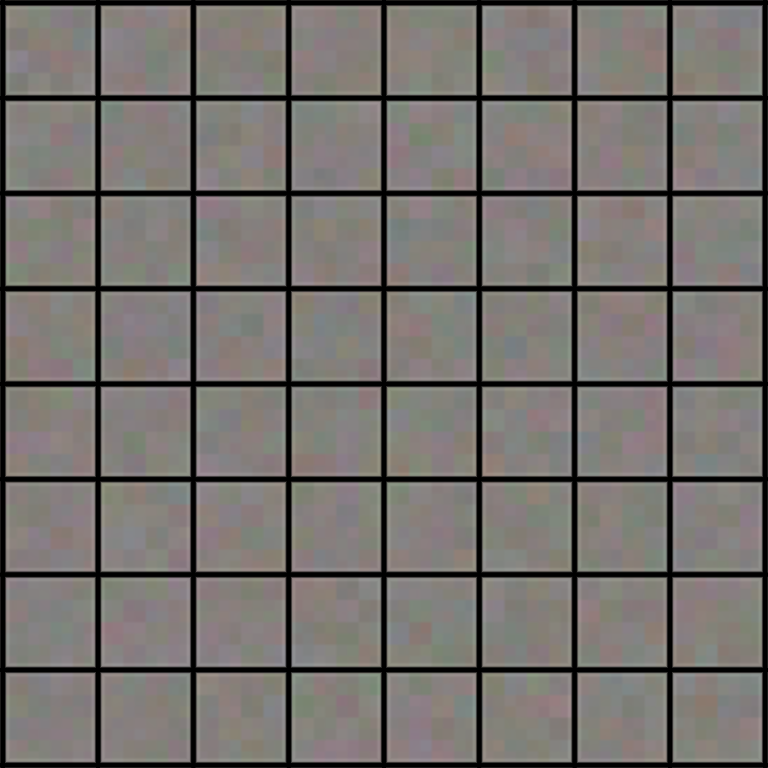
A Shadertoy shader for this pattern:

```glsl
#define TILES 8.0            // tiles across and down
#define GUTTER 0.0625        // line width, in tile widths
#define BLOCKS 4.0           // tinted blocks along a tile side
#define BASE vec3(0.522, 0.502, 0.488)
#define CHROMA 0.040         // strength of block tints
#define LUMA 0.022           // strength of block shading
#define FINE 0.45            // weight of the half-size blocks
#define DRIFT 0.014          // slow tint drift over the sheet
#define RIM 0.055            // brightening beside the lines
#define EDGE_SOFT 0.014      // softness of tile edges, in tile widths

vec3 hash3(vec2 p) {
    vec3 q = fract(p.xyx * vec3(0.1031, 0.1030, 0.0973));
    q += dot(q, q.yxz + 33.33);
    return fract((q.xxy + q.yzz) * q.zyx);
}

// Bell-shaped random triple centred on zero
vec3 randomTriple(vec2 id) {
    return hash3(id + 17.0) + hash3(id + 171.0) - 1.0;
}

float gradientNoise(vec2 p) {
    vec2 i = floor(p), f = fract(p);
    vec2 u = f * f * f * (f * (f * 6.0 - 15.0) + 10.0);
    vec4 n;
    for (int k = 0; k < 4; k++) {
        vec2 corner = vec2(k & 1, k >> 1);
        vec2 gradient = hash3(i + corner + 53.0).xy * 2.0 - 1.0;
        n[k] = dot(gradient, f - corner);
    }
    return mix(mix(n.x, n.y, u.x), mix(n.z, n.w, u.x), u.y);
}

// Flat random blocks with narrow blended seams
vec3 softBlocks(vec2 p, float seam) {
    vec2 i = floor(p - 0.5);
    vec2 f = smoothstep(0.5 - seam, 0.5 + seam, fract(p - 0.5));
    vec3 low = mix(randomTriple(i), randomTriple(i + vec2(1, 0)), f.x);
    vec3 high = mix(randomTriple(i + vec2(0, 1)), randomTriple(i + 1.0), f.x);
    return mix(low, high, f.y);
}

// x and y shift the red and blue chroma, z the brightness
vec3 tint(vec3 v) {
    vec3 redAxis = vec3(1.0, -0.51, 0.0);
    vec3 blueAxis = vec3(0.0, -0.19, 1.0);
    return CHROMA * (v.x * redAxis + v.y * blueAxis) + LUMA * v.z;
}

void mainImage(out vec4 fragColor, in vec2 fragCoord) {
    // Tile coordinates, with a full line on the outer border
    float span = TILES * (1.0 + GUTTER) + GUTTER;
    float pixel = span / iResolution.y;
    vec2 p = fragCoord / iResolution.y * span - 0.5 * GUTTER;
    vec2 cell = floor(p / (1.0 + GUTTER));
    vec2 local = p - cell * (1.0 + GUTTER) - 0.5 * GUTTER;

    // Coarse and fine blocks, aligned with each tile
    vec2 grid = (cell + local) * BLOCKS;
    float seam = min(0.5, 0.06 + pixel * BLOCKS * 0.5);
    vec3 variation = softBlocks(grid, seam);
    variation += FINE * softBlocks(grid * 2.0 + 90.0, min(0.5, seam * 2.0));
    vec3 color = BASE + tint(variation);

    // Slow drift between warm and green greys
    color += DRIFT * gradientNoise(p * 1.7) * vec3(1.0, -0.7, 0.6);

    // Pale rim and black lines
    vec2 inset = 0.5 - abs(local - 0.5);
    float edge = min(inset.x, inset.y);
    float rim = (edge - 0.028) / 0.018;
    color += RIM * exp(-rim * rim) * vec3(0.9, 1.0, 0.9);
    float soft = max(EDGE_SOFT, 0.7 * pixel);
    color *= smoothstep(-soft, soft, edge);

    fragColor = vec4(color, 1.0);
}
```
